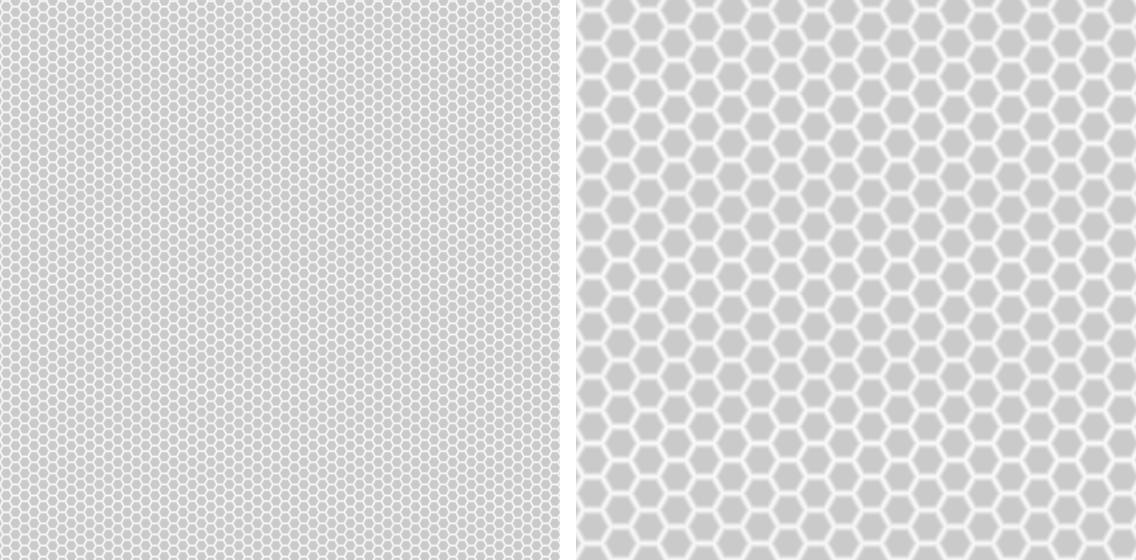
Left: the whole. Right: its middle third, enlarged.
A WebGL 2 fragment shader for this pattern:

```glsl
#version 300 es
precision highp float;

uniform vec2 u_resolution;
out vec4 fragColor;

// Flat-topped hexagon: 0 at the centre, 1 on the outline, unit height
float hexRadius(vec2 p) {
    p = abs(p);
    return 2.0 * max(p.y, dot(p, vec2(0.8660254, 0.5)));
}

// Offset from the nearest point of a rectangular lattice
vec2 latticeOffset(vec2 p, vec2 period) {
    return p - period * floor(p / period + 0.5);
}

void main() {
    vec2 uv = gl_FragCoord.xy / u_resolution;
    vec2 period = vec2(1.7320508, 1.0);

    // 30.1 column pairs across, 50.4 cells down
    vec2 p = (uv * vec2(30.1, 50.4) - vec2(0.333, 25.8)) * period;

    // Two interleaved lattices form the honeycomb
    float radius = min(hexRadius(latticeOffset(p, period)),
                       hexRadius(latticeOffset(p - 0.5 * period, period)));

    // Soft line, never narrower than the pixel footprint
    float softness = max(0.2, 100.8 / min(u_resolution.x, u_resolution.y));
    float line = smoothstep(0.83 - softness, 0.83 + softness, radius);

    // Faint brightening of the lines every fifth row
    line *= 0.97 + 0.03 * cos(6.2831853 * (p.y + 0.5) / 5.0);

    vec3 cellGray = vec3(0.797, 0.792, 0.798);
    vec3 lineWhite = vec3(0.985, 0.982, 0.985);
    fragColor = vec4(mix(cellGray, lineWhite, line), 1.0);
}
```
